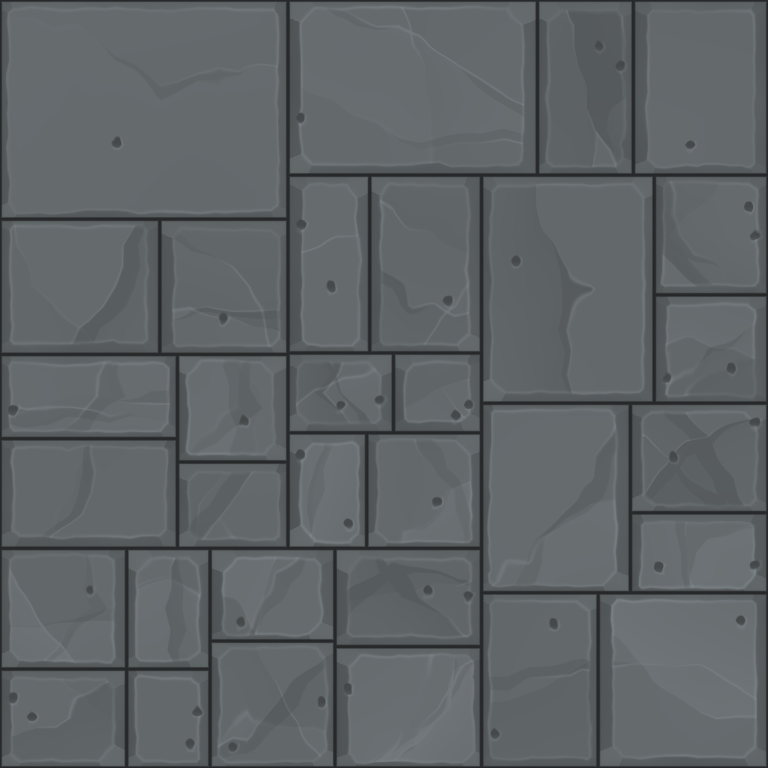
Reproduce this texture procedurally as a Shadertoy shader.

```glsl
// Grey ashlar wall of cut stone slabs with worn rims, facets, cracks and pits
float hash(float n, float k) {
    return fract(sin(n * 127.1 + k * 311.7) * 43758.5);
}

// Bilinear value noise: the unsmoothed kinks give chiselled, angular contours
float noise(vec2 p) {
    vec2 i = floor(p), f = p - i;
    return mix(mix(hash(i.x, i.y), hash(i.x + 1.0, i.y), f.x),
               mix(hash(i.x, i.y + 1.0), hash(i.x + 1.0, i.y + 1.0), f.x), f.y);
}

// Finds the slab holding p: a pinwheel of five blocks, each split at random
float findSlab(vec2 p, out vec2 lo, out vec2 hi) {
    vec2 a = vec2(0.375, 0.286), b = vec2(0.627, 0.772);
    float id = 5.0;
    lo = a; hi = b;
    if (p.x < b.x && p.y < a.y) { lo = vec2(0.0); hi = vec2(b.x, a.y); id = 1.0; }
    else if (p.x >= b.x && p.y < b.y) { lo = vec2(b.x, 0.0); hi = vec2(1.0, b.y); id = 2.0; }
    else if (p.x >= a.x && p.y >= b.y) { lo = vec2(a.x, b.y); hi = vec2(1.0); id = 3.0; }
    else if (p.x < a.x && p.y >= a.y) { lo = vec2(0.0, a.y); hi = vec2(a.x, 1.0); id = 4.0; }
    for (int i = 0; i < 4; i++) {
        vec2 size = hi - lo;
        bool keep = size.x * size.y < 0.13 && hash(id, 1.0) < 0.25;
        if (max(size.x, size.y) < 0.23 || keep) break;
        vec2 cut = mix(lo, hi, 0.38 + 0.24 * hash(id, 2.0));
        id = id * 2.0 + 7.0;
        if (size.x > size.y) {
            if (p.x < cut.x) hi.x = cut.x; else { lo.x = cut.x; id += 1.0; }
        } else {
            if (p.y < cut.y) hi.y = cut.y; else { lo.y = cut.y; id += 1.0; }
        }
    }
    return id;
}

float line(float d, float width) {
    return exp(-d * d / (width * width));
}

// Broken planes, hollow strips and pale cracks across a slab face
float facets(vec2 p, vec2 halfSize, float id, float soft) {
    float shade = 0.0;
    for (float k = 10.0; k < 40.0; k += 10.0) {
        if (hash(id, k) < 0.25) continue;
        float angle = 6.283 * hash(id, k + 1.0);
        vec2 normal = vec2(cos(angle), sin(angle));
        vec2 q = p + vec2(id * 1.7, k);
        float d = dot(p, normal) + (hash(id, k + 2.0) - 0.5) * 1.1 * min(halfSize.x, halfSize.y);
        d += 0.09 * (noise(q * 9.0) - 0.5) + 0.016 * (noise(q * 37.0) - 0.5);
        float inside = smoothstep(-soft, soft, d);
        float depth = mix(-0.042, 0.034, hash(id, k + 3.0));
        float reach = 0.04 + 0.2 * hash(id, k + 4.0);
        shade += depth * inside * exp(-max(d, 0.0) / reach);
        float strip = 0.07 * (noise(q * 7.0 + 4.0) - 0.45);
        shade -= 0.026 * inside * smoothstep(-soft, soft, strip - d);
        shade += 0.05 * line(d, 0.0018) * smoothstep(0.35, 0.75, noise(q * 11.0 + 9.0));
    }
    return clamp(shade, -0.05, 0.055);
}

void mainImage(out vec4 fragColor, in vec2 fragCoord) {
    vec2 uv = fract(fragCoord / iResolution.y);
    float soft = max(0.0014, 0.7 / iResolution.y);
    vec2 lo, hi;
    float id = findSlab(uv, lo, hi);
    vec2 halfSize = 0.5 * (hi - lo), p = uv - 0.5 * (lo + hi);
    vec2 side = vec2(p.x < 0.0 ? 0.0 : 1.0, p.y < 0.0 ? 0.0 : 1.0);
    vec2 gap = halfSize - abs(p);
    float joint = min(gap.x, gap.y);

    // Worn outline of the raised face, with chamfered corners
    vec2 q = uv + id * 0.37;
    float wear = 0.005 * (noise(q * 28.0) - 0.5) + 0.003 * (noise(q * 70.0) - 0.5)
               + 0.03 * max(noise(q * 21.0 + 5.0) - 0.8, 0.0);
    vec2 margin = vec2(0.010 + 0.008 * hash(id, 50.0 + side.x),
                       0.007 + 0.007 * hash(id, 52.0 + side.y));
    vec2 inset = gap - margin - wear;
    float cornerHash = hash(id, 54.0 + side.x + 2.0 * side.y);
    float corner = 0.7 * (inset.x + inset.y - 0.004 - 0.018 * cornerHash * cornerHash);
    float rim = min(min(inset.x, inset.y), corner);

    // Bevel: each side catches a different amount of light
    float bevel = inset.x < inset.y ? mix(0.325, 0.345, side.x) : mix(0.343, 0.378, side.y);
    if (corner < min(inset.x, inset.y)) bevel = 0.33 + 0.07 * cornerHash;
    bevel += 0.025 * (noise(q * 16.0 + 3.0) - 0.5);

    // Face with facets and a broken highlight along its rim
    float face = 0.392 + 0.012 * (hash(id, 60.0) - 0.5) + 0.01 * (noise(q * 6.0) - 0.5);
    face += facets(p, halfSize, id, soft);
    float value = mix(bevel, face, smoothstep(-soft, soft, rim));
    value += 0.058 * line(rim - 0.001, 0.0023) * (0.2 + 0.8 * noise(q * 13.0 + 8.0));

    // Pits: one on the open face, one biting into a side rim
    for (float k = 70.0; k < 90.0; k += 10.0) {
        if (hash(id, k) < 0.4) continue;
        vec2 spot = (vec2(hash(id, k + 1.0), hash(id, k + 2.0)) - 0.5) * 1.4 * halfSize;
        if (k > 75.0) spot.x = (halfSize.x - 0.017) * (hash(id, k + 3.0) < 0.4 ? -1.0 : 1.0);
        vec2 r = p - spot;
        float pit = length(r * vec2(1.0, 0.85)) - 0.0055 + 0.004 * (noise(q * 160.0) - 0.5);
        value += 0.035 * line(pit - 0.0015, 0.0018) * smoothstep(-0.004, 0.006, r.x - r.y);
        value = mix(value, 0.27 + 6.0 * max(-r.y, 0.0), smoothstep(soft, -soft, pit));
    }

    // Shadowed joint between slabs
    value -= 0.03 * exp(-joint / 0.004);
    value = mix(0.15, value, smoothstep(0.0009, 0.0009 + 2.0 * soft, joint));
    fragColor = vec4(value * vec3(1.0, 1.055, 1.08), 1.0);
}
```
